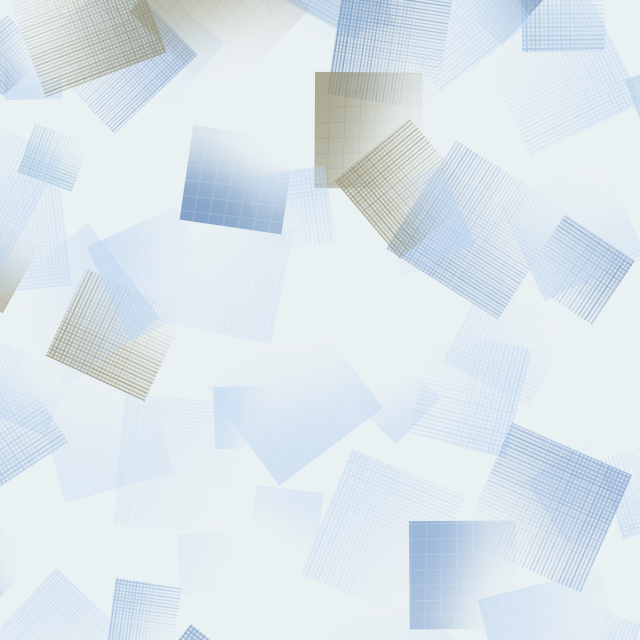
Write a Shadertoy shader that draws this background.

```glsl
vec4 hash4(float n) {
    vec4 p = fract(n * vec4(0.1031, 0.1130, 0.0973, 0.1099) + 0.37);
    p += dot(p, p.wzxy + 33.33);
    return fract((p.xxyz + p.yzzw) * p.zywx);
}

// Box-filtered coverage of parallel lines along both axes
vec2 ruledLines(vec2 p, float pitch, float width, float pixel) {
    vec2 d = abs(fract(p / pitch) - 0.5) * pitch;
    vec2 overlap = min(d + 0.5 * pixel, 0.5 * width) - max(d - 0.5 * pixel, -0.5 * width);
    return clamp(overlap / pixel, 0.0, 1.0);
}

// Layered sines give every line its own weight
vec2 lineWeight(vec2 p, float pitch, float seed) {
    vec2 id = floor(p / pitch);
    return 0.7 + 0.2 * sin(id * 2.4 + seed) + 0.1 * sin(id * 0.7 + seed * 3.0);
}

// Translucent sheet: rgb is the tint, a the opacity
vec4 sheet(vec2 uv, float i, float pixel) {
    vec4 place = hash4(i + 11.0), look = hash4(i * 3.7 + 51.0);
    vec2 center = fract(i * vec2(0.7549, 0.5698) + 0.22 * place.xy) * 1.1 - 0.05;
    float angle = 6.2832 * place.z;
    float c = cos(angle), s = sin(angle);
    vec2 p = mat2(c, -s, s, c) * (uv - center * vec2(iResolution.x / iResolution.y, 1.0));

    // Kinds: pale wash, steel blue, olive grey, teal
    float kind = mod(i, 9.0);
    bool olive = kind == 4.0;
    float size = mix(0.042, 0.108, place.w);
    vec3 tint = vec3(0.75, 0.84, 0.95);
    float opacity = mix(0.2, 0.7, look.x);
    if (kind == 1.0 || kind == 6.0) {
        tint = mix(vec3(0.40, 0.54, 0.69), vec3(0.53, 0.66, 0.83), look.y);
        opacity = mix(0.65, 0.9, look.x);
    } else if (olive) {
        tint = vec3(0.60, 0.59, 0.48);
        opacity = mix(0.7, 0.9, look.x);
        size = mix(0.075, 0.105, place.w);
    } else if (kind == 8.0) {
        tint = mix(vec3(0.56, 0.74, 0.83), vec3(0.58, 0.71, 0.87), look.y);
        opacity = mix(0.45, 0.75, look.x);
    }

    vec2 extent = size * vec2(1.0, mix(0.86, 1.0, look.y));
    vec2 q = abs(p) - extent;
    float mask = clamp(0.5 - max(q.x, q.y) / pixel, 0.0, 1.0);

    // Ink thins out away from one corner
    vec2 fade = smoothstep(-1.05, 1.1, p / extent);
    float wash = smoothstep(0.05, 1.0, dot(fade, vec2(0.3, 0.7)));

    // Fine weave, each direction fading on its own
    float pitch = mix(0.0045, 0.0068, look.z);
    vec2 weave = ruledLines(p, pitch, pitch * 0.42, pixel) * lineWeight(p, pitch, i) * fade;
    float grid = 1.0 - (1.0 - weave.x) * (1.0 - weave.y);
    float ink = mix(wash, 0.25 * wash + 0.85 * grid, smoothstep(0.1, 0.75, look.w));

    // Sparse ruled lines, dark on olive and light on blue
    vec2 rule = ruledLines(p + 0.004 * sin(p.yx * 9.0 + i), 0.024, 0.0016, pixel);
    ink *= 1.0 + (olive ? 0.2 : -0.22) * max(rule.x, rule.y);
    return vec4(tint, mask * opacity * clamp(ink, 0.0, 1.0));
}

void mainImage(out vec4 fragColor, in vec2 fragCoord) {
    vec2 uv = fragCoord / iResolution.y;
    vec3 color = vec3(0.918, 0.944, 0.953);
    for (int i = 0; i < 54; i++) {
        vec4 layer = sheet(uv, float(i), 1.0 / iResolution.y);
        color = mix(color, layer.rgb, layer.a);
    }
    fragColor = vec4(color, 1.0);
}
```
